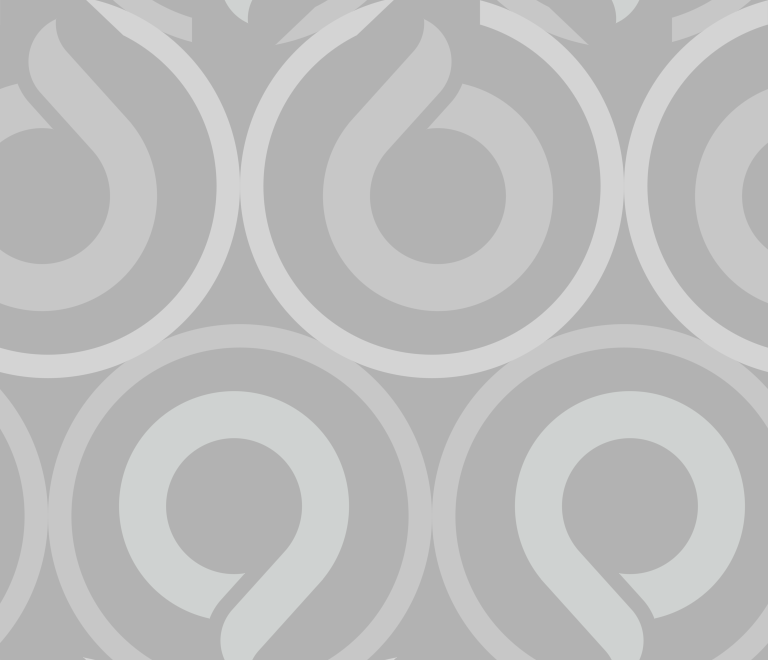
This pattern is drawn by a Shadertoy shader. Its source:

```glsl
#define TILE vec2(4.0, 3.4375)          // canvas size in ring radii: 2 x 2 rings
#define RING_WIDTH 0.122
#define LOOP_CENTER vec2(0.031, -0.052)
#define LOOP_OUTER 0.599
#define LOOP_INNER 0.354
#define LOOP_GAP 0.078
#define TAIL_DIR vec2(0.669, 0.743)
#define GROUND vec3(0.698)
#define RING_LIGHT vec3(0.832)
#define RING_DIM vec3(0.780)
#define LOOP_DIM vec3(0.780)
#define LOOP_LIGHT vec3(0.812, 0.825, 0.818)

// Annulus between two radii
float annulus(vec2 p, float inner, float outer) {
    return abs(length(p) - 0.5 * (inner + outer)) - 0.5 * (outer - inner);
}

// Outer ring, open at the top with one upright and one slanted end
float openRing(vec2 p) {
    float slantedEnd = dot(p, vec2(0.69, -0.725)) + 0.84;
    float opening = min(min(0.25 - p.x, slantedEnd), p.y - 0.52);
    return max(annulus(p, 1.0 - RING_WIDTH, 1.0), opening);
}

// Loop whose left limb sweeps into a pointed tail
float tailedLoop(vec2 p) {
    p -= LOOP_CENTER;
    // Frame along and across the tail
    vec2 t = vec2(dot(p, TAIL_DIR), dot(p, vec2(-TAIL_DIR.y, TAIL_DIR.x)));

    // Tail edges: straight, then bending into arcs that meet at the tip
    float bulge = 0.242;
    vec2 bulgeCenter = vec2(0.406, LOOP_INNER + bulge);
    float rightEdge = t.x < bulgeCenter.x ? LOOP_INNER - t.y
                                          : length(t - bulgeCenter) - bulge;
    float hollow = 0.219;
    vec2 hollowCenter = vec2(0.474, LOOP_OUTER + hollow);
    float leftEdge = t.x < hollowCenter.x ? t.y - LOOP_OUTER
                                          : hollow - length(t - hollowCenter);
    float tail = max(max(rightEdge, leftEdge), -t.x - 0.03);

    // Loop stops short of the tail by a constant gap
    float loop = annulus(p, LOOP_INNER, LOOP_OUTER);
    if (t.x > 0.0) loop = max(loop, LOOP_GAP - rightEdge);
    return min(loop, tail);
}

// Offset from the nearest medallion of a row; every second one is mirrored
vec2 medallionCell(vec2 p, vec2 center) {
    vec2 d = p - center;
    d.y -= TILE.y * round(d.y / TILE.y);
    float column = round(0.5 * d.x);
    d.x -= 2.0 * column;
    if (mod(column, 2.0) > 0.5) d.x = -d.x;
    return d;
}

float coverage(float dist, float pixel) {
    return smoothstep(0.7 * pixel, -0.7 * pixel, dist);
}

void mainImage(out vec4 fragColor, in vec2 fragCoord) {
    vec2 p = fragCoord / iResolution.xy * TILE;
    float pixel = TILE.x / iResolution.x;

    // Lower row is turned upside down and lies beneath the upper row
    vec2 lower = -medallionCell(p, vec2(1.25, 0.218 * TILE.y));
    vec2 upper = medallionCell(p, vec2(2.25, 0.718 * TILE.y));

    vec3 color = GROUND;
    color = mix(color, RING_DIM, coverage(openRing(lower), pixel));
    color = mix(color, LOOP_LIGHT, coverage(tailedLoop(lower), pixel));
    color = mix(color, RING_LIGHT, coverage(openRing(upper), pixel));
    color = mix(color, LOOP_DIM, coverage(tailedLoop(upper), pixel));
    fragColor = vec4(color, 1.0);
}
```
